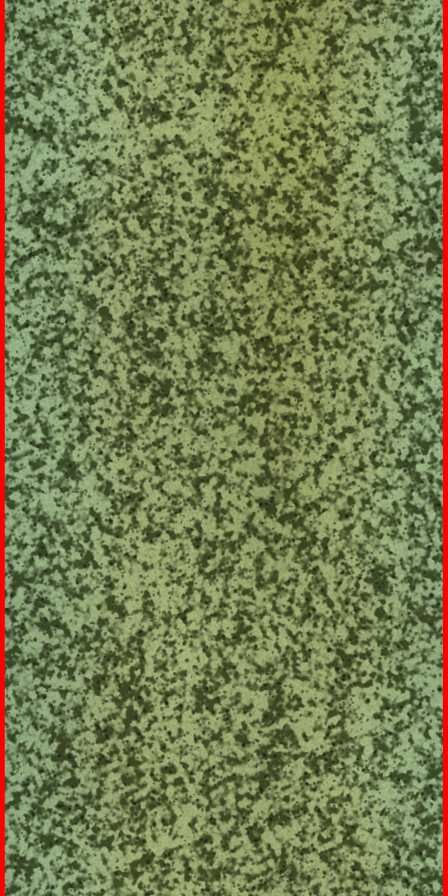
Write a Shadertoy shader that draws this texture.

```glsl
// Speckled green granite slab between two thin red side strips.
// Rotated value-noise octaves give the mottled grains, scattered cells add
// dark flecks, and broad soft noise shades and tints the whole slab.

float hash(vec2 p) {
    return fract(sin(dot(p, vec2(12.9898, 78.233))) * 43758.5453);
}

float noise(vec2 p) {
    vec2 i = floor(p), f = fract(p);
    f = f * f * (3.0 - 2.0 * f);
    return mix(mix(hash(i), hash(i + vec2(1, 0)), f.x),
               mix(hash(i + vec2(0, 1)), hash(i + vec2(1, 1)), f.x), f.y);
}

vec2 turn(vec2 p, float angle) {
    float c = cos(angle), s = sin(angle);
    return vec2(c * p.x - s * p.y, s * p.x + c * p.y);
}

// Coverage by small irregular dark minerals, some cells left empty
float flecks(vec2 p, float blur) {
    vec2 cell = floor(p);
    float cover = 0.0;
    for (int y = -1; y <= 1; y++) {
        for (int x = -1; x <= 1; x++) {
            vec2 id = cell + vec2(x, y);
            vec2 centre = id + vec2(hash(id + 3.1), hash(id + 17.7));
            float radius = 0.2 + 0.25 * hash(id + 41.3);
            float d = length(turn(p - centre, 6.28 * hash(id)) * vec2(1.0, 1.35)) - radius;
            float present = step(0.78, hash(id + 29.9));
            cover = max(cover, present * (1.0 - smoothstep(-blur, blur, d)));
        }
    }
    return cover;
}

void mainImage(out vec4 fragColor, in vec2 fragCoord) {
    vec2 p = fragCoord / iResolution.x;
    float pixel = 1.0 / iResolution.x;

    // Mottled grains, from clusters down to fine crystals
    float grain = 0.20 * noise(turn(p, 0.4) * 38.0 + 7.0)
                + 0.48 * noise(turn(p, 1.1) * 82.0 + 31.0)
                + 0.32 * noise(turn(p, 2.0) * 150.0 + 53.0);

    // Broad cloudy shading with faint vertical bands
    float cloud = noise(p * vec2(5.0, 3.5) + 11.0) - 0.5;
    float band = noise(vec2(p.x * 14.0, p.y * 0.8) + 23.0) - 0.5;
    grain += 0.05 * cloud + 0.03 * band;

    // Stone colours
    float tone = smoothstep(0.28, 0.645, grain);
    vec3 stone = mix(vec3(0.235, 0.275, 0.14), vec3(0.605, 0.665, 0.46), tone);
    stone *= 1.0 - 0.42 * flecks(p * 88.0, 0.2);
    stone *= 1.0 + 0.14 * (noise(turn(p, 0.8) * 230.0) - 0.5) + 0.08 * cloud;

    // Olive centre, cooler green toward the sides
    float side = smoothstep(0.2, 0.5, abs(p.x - 0.54) + 0.1 * cloud);
    float olive = exp(-pow((p.x - 0.63) / 0.14, 2.0)) * smoothstep(0.3, 1.8, p.y);
    stone *= mix(vec3(1.01, 1.0, 0.97), vec3(0.95, 1.02, 1.1), side);
    stone *= mix(vec3(1.0), vec3(0.98, 0.95, 0.82), olive);

    // Red side strips
    float inset = min(p.x - 0.0105, 0.9885 - p.x);
    float slab = smoothstep(-0.6 * pixel, 0.6 * pixel, inset);
    fragColor = vec4(mix(vec3(0.97, 0.01, 0.005), stone, slab), 1.0);
}
```
